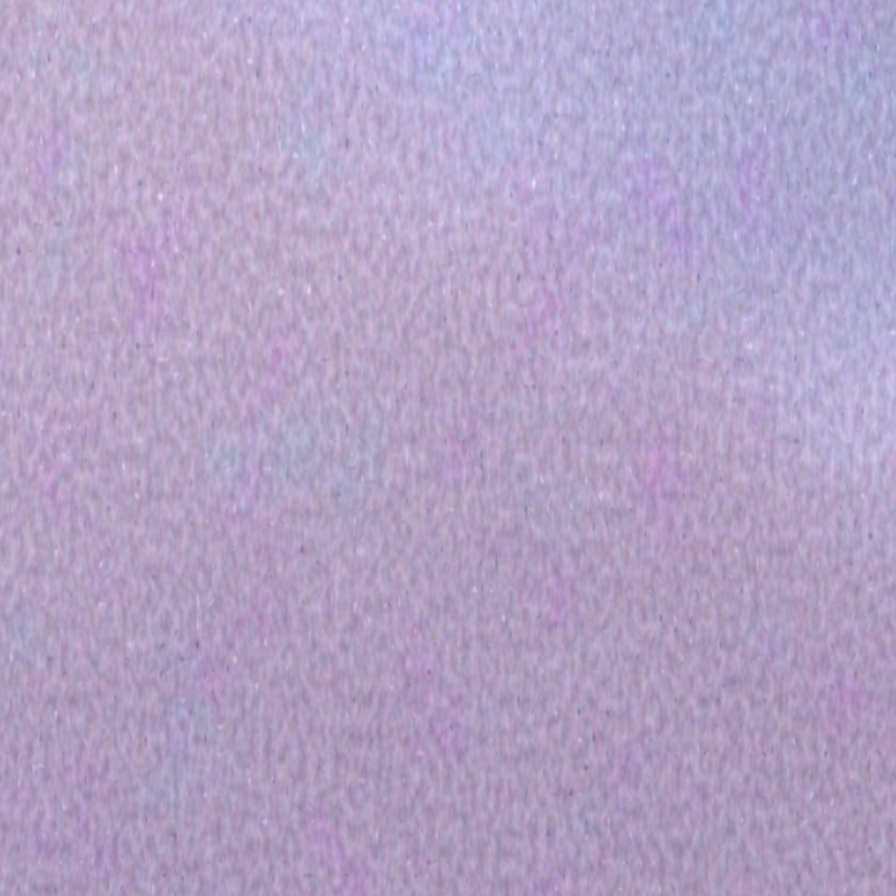
Write a WebGL 1 fragment shader that draws this texture.

```glsl
precision highp float;
uniform vec2 u_resolution;

const vec3 MAUVE_DEEP = vec3(0.668, 0.600, 0.722);
const vec3 MAUVE_PALE = vec3(0.745, 0.677, 0.790);
const vec3 PERIWINKLE_PALE = vec3(0.735, 0.705, 0.855);
const vec3 PERIWINKLE_DEEP = vec3(0.672, 0.652, 0.800);
const vec3 TINT_VIOLET = vec3(0.010, -0.045, 0.025);
const vec3 TINT_TEAL = vec3(-0.035, 0.025, 0.020);

vec2 gradientAt(vec2 cell) {
  vec3 p = fract(vec3(cell.xyx) * vec3(0.1031, 0.1030, 0.0973));
  p += dot(p, p.yzx + 33.33);
  float angle = 6.28319 * fract((p.x + p.y) * p.z);
  return vec2(cos(angle), sin(angle));
}

float gradientNoise(vec2 p) {
  vec2 i = floor(p);
  vec2 f = p - i;
  vec2 w = f * f * f * (f * (f * 6.0 - 15.0) + 10.0);
  float a = dot(gradientAt(i), f);
  float b = dot(gradientAt(i + vec2(1.0, 0.0)), f - vec2(1.0, 0.0));
  float c = dot(gradientAt(i + vec2(0.0, 1.0)), f - vec2(0.0, 1.0));
  float d = dot(gradientAt(i + 1.0), f - 1.0);
  return mix(mix(a, b, w.x), mix(c, d, w.x), w.y);
}

float cloud(vec2 p) {
  float sum = 0.0;
  float amplitude = 0.6;
  for (int i = 0; i < 4; i++) {
    sum += amplitude * gradientNoise(p);
    p = p * 2.1 + 17.3;
    amplitude *= 0.55;
  }
  return sum;
}

// Broad wash: mauve below, periwinkle towards the upper right
vec3 wash(vec2 uv) {
  vec3 mauve = mix(MAUVE_DEEP, MAUVE_PALE, smoothstep(0.0, 1.0, uv.y - 0.2 * (uv.x - 0.5)));
  vec3 blue = mix(PERIWINKLE_PALE, PERIWINKLE_DEEP, smoothstep(0.4, 1.0, uv.x));
  float diagonal = 0.65 * uv.x + uv.y + 0.25 * cloud(uv * 4.0 + 5.0);
  vec3 color = mix(mauve, blue, smoothstep(0.95, 1.30, diagonal));
  vec2 glow = (uv - vec2(1.02, 0.55)) / vec2(0.16, 0.13);
  return color + 0.06 * exp(-dot(glow, glow));
}

// Blotchy hue drift, slightly stretched along the vertical
vec3 blotches(vec2 uv) {
  float violet = cloud(uv * vec2(9.0, 6.0) + 31.0);
  float teal = cloud(uv * vec2(7.0, 5.0) + 73.0);
  return TINT_VIOLET * smoothstep(0.05, 0.55, violet)
       + TINT_TEAL * smoothstep(0.08, 0.55, teal)
       + 0.025 * cloud(uv * 6.0 + 47.0);
}

// Short vertical fibres at two sizes
float fibres(vec2 uv) {
  float coarse = gradientNoise(uv * vec2(105.0, 48.0) + 11.0);
  float fine = gradientNoise(uv * vec2(190.0, 95.0) + 59.0);
  return 0.095 * coarse + 0.060 * fine;
}

// Sparse flecks; the seed selects an independent scatter
float flecks(vec2 uv, float seed) {
  float grain = gradientNoise(uv * vec2(120.0, 66.0) + seed);
  float density = gradientNoise(uv * 14.0 + seed);
  return smoothstep(0.36, 0.70, grain + 0.15 * density);
}

vec3 chromaGrain(vec2 uv) {
  vec2 p = uv * vec2(80.0, 40.0);
  float warm = gradientNoise(p + 91.0);
  float green = gradientNoise(p + 137.0);
  return 0.028 * (warm * vec3(1.0, 0.0, -0.8) + green * vec3(-0.4, 0.9, -0.2));
}

void main() {
  vec2 uv = gl_FragCoord.xy / u_resolution;
  vec3 color = wash(uv) + blotches(uv);
  color += fibres(uv) + chromaGrain(uv);
  color += 0.11 * flecks(uv, 203.0);
  color -= vec3(0.12, 0.11, 0.08) * flecks(uv, 307.0);
  gl_FragColor = vec4(clamp(color, 0.0, 1.0), 1.0);
}
```
